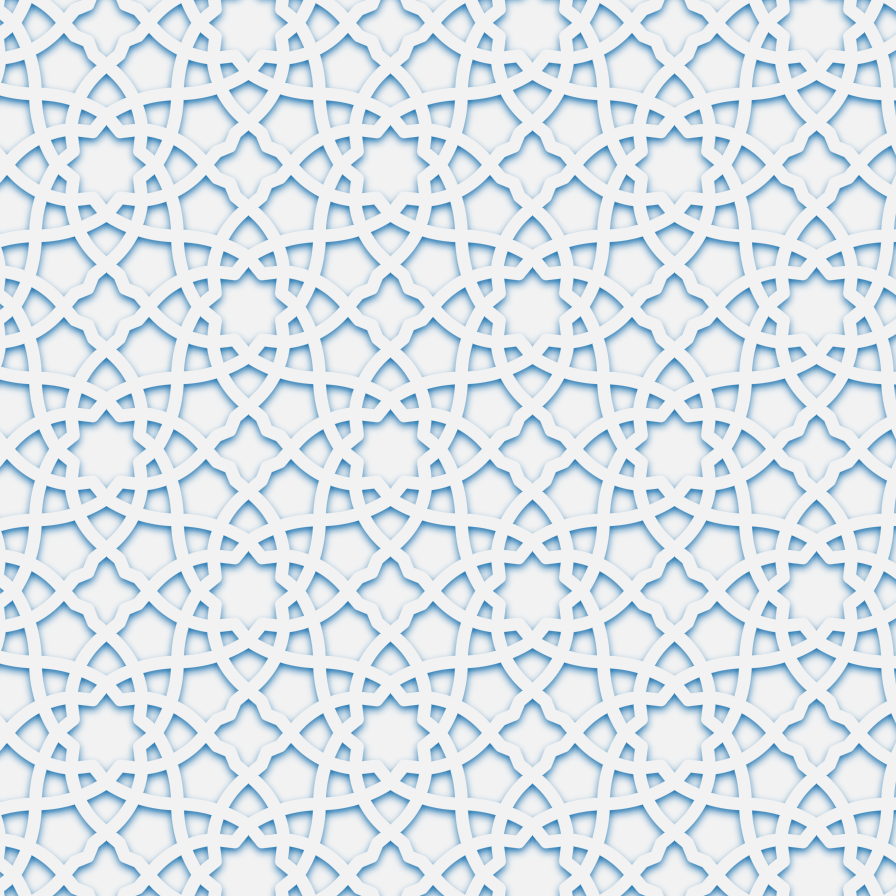
Reproduce this pattern procedurally as a WebGL 1 fragment shader.

```glsl
precision highp float;
// Pale interlaced lattice of eight-pointed stars and four-lobed flowers, in a checkerboard.
// Mirror folding reduces the plane to one triangle holding a few strands; a blurred,
// lowered copy of the strands gives the blue shadow inside the openings.

uniform vec2 u_resolution;

const float SPACING = 0.1585;              // star to neighbouring flower, in canvas units
const vec2 STAR_CENTER = vec2(0.4358, 0.499);
const float HALF_WIDTH = 0.045;            // lengths below are in units of SPACING
const float SHADOW_DROP = 0.028;
const float SHADOW_BLUR = 0.032;
const vec3 PAPER = vec3(0.95);
const vec3 SHADOW = vec3(0.19, 0.50, 0.72);

// Folds the plane to the triangle star (0,0), flower (0,1), strand crossing (0.5,0.5)
vec2 foldLattice(vec2 p) {
  p = abs(mod(p + 1.0, 2.0) - 1.0);
  if (p.x > p.y) p = p.yx;
  if (p.x + p.y > 1.0) p = 1.0 - p.yx;
  return p;
}

float segmentDistance(vec2 p, vec2 a, vec2 b) {
  vec2 ab = b - a;
  return length(p - a - ab * clamp(dot(p - a, ab) / dot(ab, ab), 0.0, 1.0));
}

float circleDistance(vec2 p, vec2 center, float radius) {
  return abs(length(p - center) - radius);
}

// Signed distance to the lattice edge, negative on the strands
float latticeDistance(vec2 p) {
  vec2 q = foldLattice(p);
  vec2 starNotch = vec2(0.096, 0.232);
  vec2 lobeSide = vec2(0.092, 0.777);

  // Star outline
  float d = segmentDistance(q, vec2(0.0, 0.35), starNotch);
  d = min(d, segmentDistance(q, starNotch, vec2(0.25)));
  // Petal sides, then the long arcs joining neighbouring stars
  d = min(d, circleDistance(q, vec2(-0.37, 0.2), 0.622));
  d = min(d, circleDistance(q, vec2(0.5, -0.408), 0.908));
  // Flower outline
  d = min(d, segmentDistance(q, vec2(0.0, 0.70), lobeSide));
  d = min(d, segmentDistance(q, lobeSide, vec2(0.13, 0.87)));
  return d - HALF_WIDTH;
}

float coverage(float d, float softness) {
  return 1.0 - smoothstep(-softness, softness, d);
}

// Gaussian average of the strand coverage around p
float blurredLattice(vec2 p, float blur) {
  float sum = 0.0;
  float total = 0.0;
  for (int j = -2; j <= 2; j++) {
    for (int i = -2; i <= 2; i++) {
      vec2 tap = 0.9 * vec2(float(i), float(j));
      float weight = exp(-0.5 * dot(tap, tap));
      sum += weight * coverage(latticeDistance(p + tap * blur), 0.6 * blur);
      total += weight;
    }
  }
  return sum / total;
}

void main() {
  float size = min(u_resolution.x, u_resolution.y);
  vec2 p = (gl_FragCoord.xy / size - STAR_CENTER) / SPACING;
  float pixel = 1.0 / (size * SPACING);

  float shade = blurredLattice(p + vec2(0.0, SHADOW_DROP), SHADOW_BLUR);
  shade = min(1.25 * pow(shade, 1.3), 1.0);
  vec3 opening = mix(PAPER, SHADOW, shade);

  float strand = coverage(latticeDistance(p), 0.75 * pixel);
  gl_FragColor = vec4(mix(opening, PAPER, strand), 1.0);
}
```
